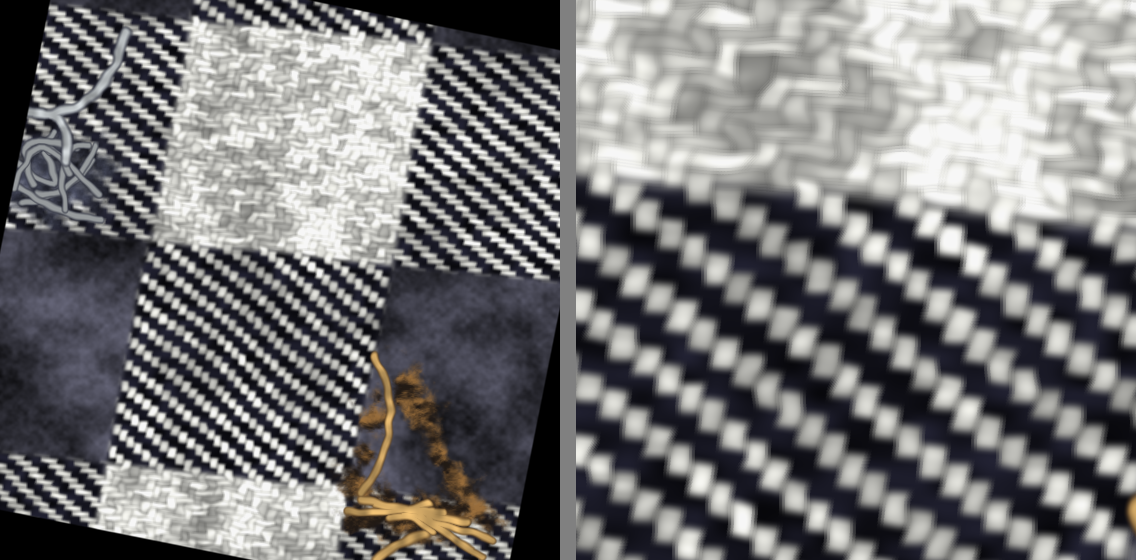
Left, the full canvas; right, a detail of the centre.
This texture is drawn by a Shadertoy shader. Its source:

```glsl
// Tilted swatch of black and white checked twill with a lint tangle and dry straw.
const vec2 TILT = vec2(0.981, 0.195);       // cosine and sine of the swatch angle
const vec2 SKEW = vec2(0.19, -0.10);        // lean of the warp and of the weft
const vec2 CHECK_ORIGIN = vec2(0.349, 0.0);
const vec2 CHECK_SIZE = vec2(0.439, 0.404);
const vec2 THREADS = vec2(29.0, 41.0);      // threads per check
const float BLUR = 0.0018;                  // spacing of the soft-focus samples
const float CHECK_SOFTNESS = 0.06;
const vec3 WHITE = vec3(1.12, 1.12, 1.09);
const vec3 GAP = vec3(0.08, 0.08, 0.12);
const vec3 CHARCOAL = vec3(0.27, 0.27, 0.32);
const vec3 LINT = vec3(0.74, 0.76, 0.77);
const vec3 LINT_SHADE = vec3(0.20, 0.21, 0.26);
const vec3 STRAW = vec3(0.82, 0.66, 0.40);
const vec3 HUSK = vec3(0.46, 0.33, 0.18);
const vec3 HUSK_SHADE = vec3(0.13, 0.10, 0.08);

float hash(vec2 p) { return fract(sin(dot(p, vec2(127.1, 311.7))) * 43758.5453); }

vec2 hash2(float n) { return vec2(hash(vec2(n, 1.7)), hash(vec2(n, 8.3))); }

float noise(vec2 p) {
    vec2 i = floor(p), f = fract(p);
    f = f * f * (3.0 - 2.0 * f);
    return mix(mix(hash(i), hash(i + vec2(1, 0)), f.x),
               mix(hash(i + vec2(0, 1)), hash(i + vec2(1, 1)), f.x), f.y);
}

vec2 noise2(vec2 p) { return vec2(noise(p), noise(p + 31.0)) - 0.5; }

float fbm(vec2 p) {
    float sum = 0.0, gain = 0.533;
    for (int i = 0; i < 4; i++, gain *= 0.5, p = p * 2.1 + 7.3) sum += gain * noise(p);
    return sum;
}

// 2/2 twill: each thread floats over two, stepping by one per row
vec3 cloth(vec2 p) {
    vec2 d = vec2(p.x, 1.0 - p.y);
    vec2 g = (d + SKEW * d.yx - CHECK_ORIGIN) / CHECK_SIZE + 0.022 * noise2(p * 8.0);
    vec2 light = smoothstep(-CHECK_SOFTNESS, CHECK_SOFTNESS, sin(3.14159 * g));
    float bothLight = light.x * light.y, bothDark = (1.0 - light.x) * (1.0 - light.y);
    vec2 t = g * THREADS;
    t += mix(0.3, 0.7, bothLight) * noise2(t * 0.7);
    vec2 cell = floor(t);

    // position along each float, and roundness across each thread
    vec2 slide = vec2(cell.x - t.y, t.x - cell.y - 3.0) + 2.0;
    vec2 along = mod(slide, 4.0) - 2.0, across = abs(2.0 * fract(t) - 1.0);
    vec2 shade = (1.0 - 0.45 * across * across * across) * (1.0 - 0.3 * min(along * along, 1.0));
    vec2 grain = vec2(hash(vec2(cell.x, floor(slide.x / 4.0))),
                      hash(vec2(floor(slide.y / 4.0), cell.y + 50.0)));
    shade = mix(shade, 0.4 + 0.6 * shade, bothLight) * (1.0 - mix(0.2, 0.38, bothLight) * grain);

    // worn fibres and cloudy fading
    float cloud = smoothstep(0.15, 0.85, fbm(p * 9.0));
    float fleck = mix(noise(t * vec2(0.6, 1.8)), noise(t * vec2(1.6, 0.7) + 17.0), 0.4);
    shade *= 0.62 + mix(0.25, 0.48, bothLight) * fleck + 0.32 * cloud;
    vec3 gap = GAP * (0.3 + 1.4 * noise(t * 0.7 + 9.0));
    vec3 felt = CHARCOAL * (0.1 + 0.95 * cloud + 0.6 * fbm(p * 110.0));
    vec3 dark = mix(gap, felt, bothDark);
    vec3 warp = mix(dark, WHITE * shade.x, light.x), weft = mix(dark, WHITE * shade.y, light.y);
    return min(mix(weft, warp, smoothstep(1.25, 0.75, abs(along.x))), 0.97);
}

float segmentDistance(vec2 p, vec2 a, vec2 b) {
    vec2 ab = b - a;
    return length(p - a - ab * clamp(dot(p - a, ab) / dot(ab, ab), 0.0, 1.0));
}

// Curved fibre from a to c, bent towards b: 1 on its spine, 0 at its rim
float strand(vec2 p, vec2 a, vec2 b, vec2 c, float width) {
    float nearest = 1.0;
    vec2 last = a;
    for (int i = 1; i <= 12; i++) {
        float k = float(i) / 12.0;
        vec2 next = mix(mix(a, b, k), mix(b, c, k), k);
        nearest = min(nearest, segmentDistance(p, last, next));
        last = next;
    }
    return clamp(1.0 - nearest / width, 0.0, 1.0);
}

vec3 paint(vec3 under, vec3 rim, vec3 core, float v) {
    return mix(under, mix(rim, core, smoothstep(0.1, 0.8, v)), smoothstep(0.0, 0.5, v));
}

vec3 addLint(vec3 col, vec2 p) {
    float blot = length((p - vec2(0.10, 0.69)) / vec2(0.12, 0.10)) + 0.8 * fbm(p * 30.0);
    col = mix(col, LINT_SHADE * 2.0 * fbm(p * 45.0), 0.9 * smoothstep(1.5, 0.9, blot));
    for (float n = 0.0; n < 9.0; n++) {
        vec2 a = vec2(0.02, 0.61) + vec2(0.17, 0.16) * hash2(n);
        vec2 b = vec2(0.0, 0.60) + vec2(0.24, 0.20) * hash2(n + 20.0);
        vec2 c = vec2(0.02, 0.61) + vec2(0.17, 0.16) * hash2(n + 40.0);
        col = paint(col, LINT_SHADE, LINT * 0.8, strand(p, a, b, c, 0.009));
    }
    float tail = strand(p, vec2(0.225, 0.94), vec2(0.18, 0.78), vec2(0.06, 0.80), 0.013);
    float loop = strand(p, vec2(0.05, 0.80), vec2(0.14, 0.81), vec2(0.115, 0.71), 0.012);
    return paint(col, LINT_SHADE, LINT * (0.75 + 0.4 * noise(p * 70.0)), max(tail, loop));
}

vec3 addStraw(vec3 col, vec2 p) {
    // crumbled husk
    float body = min(segmentDistance(p, vec2(0.72, 0.33), vec2(0.82, 0.13)) + 0.012,
                     segmentDistance(p, vec2(0.64, 0.08), vec2(0.86, 0.07)));
    body = min(body, segmentDistance(p, vec2(0.67, 0.30), vec2(0.64, 0.12)) + 0.012);
    float husk = smoothstep(0.055, 0.015, body + 0.10 * (fbm(p * 32.0) - 0.4));
    col = mix(col, mix(HUSK_SHADE, HUSK * 1.3, smoothstep(0.3, 0.8, fbm(p * vec2(40, 55)))), husk);
    // fan of bright blades
    float blade = strand(p, vec2(0.67, 0.365), vec2(0.735, 0.24), vec2(0.645, 0.12), 0.010);
    for (float n = 0.0; n < 7.0; n++) {
        vec2 root = vec2(0.62 + 0.025 * n, 0.07 + 0.04 * hash(vec2(n, 3.1)));
        vec2 tip = vec2(0.76 + 0.13 * hash(vec2(n, 5.7)), 0.1 - 0.016 * n);
        blade = max(blade, strand(p, root, vec2(0.74, 0.085), tip, 0.010));
    }
    blade = max(blade, strand(p, vec2(0.67, 0.0), vec2(0.70, 0.03), vec2(0.76, 0.045), 0.012));
    return paint(col, HUSK * 0.8, STRAW * (0.7 + 0.5 * noise(p * 60.0)), blade);
}

void mainImage(out vec4 fragColor, in vec2 fragCoord) {
    vec2 p = fragCoord / iResolution.xy, q = p - 0.5;
    vec3 col = vec3(0.0);
    for (int i = 0; i < 9; i++) col += cloth(p + BLUR * (vec2(i % 3, i / 3) - 1.0)) / 9.0;
    vec2 frayed = p + 0.007 * noise2(p * 45.0);
    col = addStraw(addLint(col, frayed), frayed);
    vec2 local = abs(vec2(dot(q, TILT * vec2(1, -1)), dot(q, TILT.yx)));
    fragColor = vec4(col * smoothstep(0.502, 0.498, max(local.x, local.y)), 1.0);
}
```
